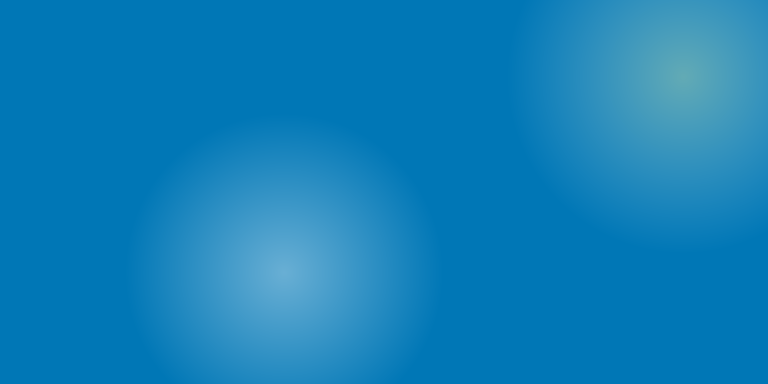
This background is drawn by a WebGL 2 fragment shader. Its source:

```glsl
#version 300 es
precision highp float;
// Two soft round glows on a flat blue ground: a white one low on the left
// and one with a pale yellow heart at the upper right.
// Each is a radial ramp whose opacity falls off linearly to its rim.

uniform vec2 u_resolution;
out vec4 fragColor;

// 1 at the centre, falling linearly to 0 at the radius
float radialRamp(vec2 p, vec2 center, float radius) {
    return clamp(1.0 - length(p - center) / radius, 0.0, 1.0);
}

void main() {
    // Units of canvas height; centres keep their share of the width
    vec2 p = gl_FragCoord.xy / u_resolution.y;
    float aspect = u_resolution.x / u_resolution.y;

    const vec3 white = vec3(1.0);
    const vec3 paleYellow = vec3(1.0, 0.99, 0.7);
    vec3 color = vec3(0.0, 0.467, 0.714);

    // Yellow-hearted glow, turning white towards its rim
    float warm = radialRamp(p, vec2(0.89 * aspect, 0.8), 0.46);
    color = mix(color, mix(white, paleYellow, warm), 0.385 * warm);

    // White glow
    float cool = radialRamp(p, vec2(0.37 * aspect, 0.29), 0.414);
    color = mix(color, white, 0.41 * cool);

    fragColor = vec4(color, 1.0);
}
```
